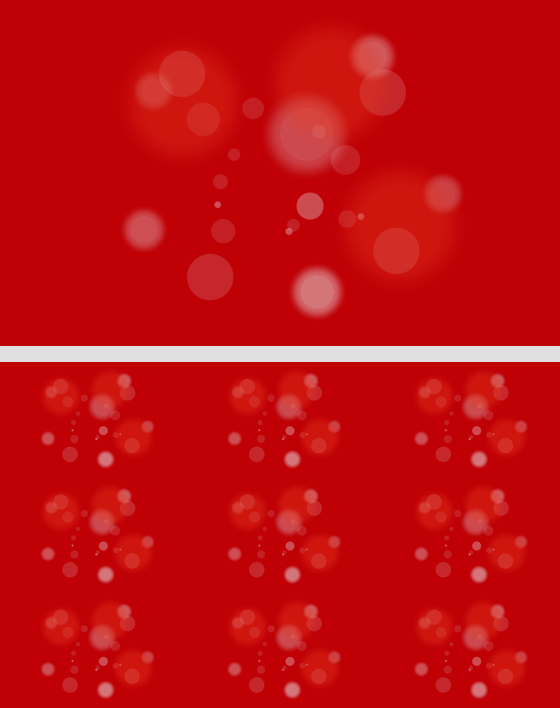
Top, the tile; bottom, the same tile 3 across and 3 down.
A Shadertoy shader for this background:

```glsl
// Pale translucent discs and soft light spots scattered on plain deep red.
// Each layer spreads its spots round a jittered ellipse; distances wrap at
// the canvas borders, so the result tiles. Warm glows are laid on top.

const float TAU = 6.2831853;
const vec3 BASE_RED = vec3(0.749, 0.004, 0.024);
const vec3 PALE = vec3(0.91, 0.90, 0.92);
const vec3 WARM = vec3(0.91, 0.22, 0.11);
const vec2 STRETCH = vec2(1.15, 0.92);

float hash(float n) {
    return fract(sin(n * 127.1 + 3.7) * 43758.5453);
}

// Distance on a torus: the shortest way round the tile.
float wrappedDistance(vec2 a, vec2 b, vec2 tile) {
    vec2 d = a - b;
    return length(d - tile * floor(d / tile + 0.5));
}

// Flat core with a smooth edge, plus an optional halo (strength, reach).
float spot(float d, float radius, vec2 halo, float pixel) {
    float core = 1.0 - smoothstep(radius - pixel, radius + pixel, d);
    float glow = halo.x * (1.0 - smoothstep(radius, radius * halo.y, d));
    return max(core, glow);
}

// Blends count spots over a colour. turns = (first, step) in full circles;
// reach, radius and alpha are (low, high) ranges.
vec3 scatter(vec3 color, vec2 p, vec2 tile, float pixel, int count, float seed,
             vec2 turns, vec2 reach, vec2 radius, vec2 alpha, vec2 halo, vec3 tint) {
    for (int i = 0; i < count; i++) {
        float n = float(i);
        float angle = TAU * (turns.x + turns.y * (n + 0.3 * (hash(n + seed) - 0.5)));
        float away = mix(reach.x, reach.y, hash(n + seed + 31.0));
        vec2 center = 0.5 * tile + away * STRETCH * vec2(cos(angle), sin(angle));

        // Most spots are small and faint, a few large and bright.
        float grade = fract(n * 0.618);
        grade *= grade;
        float size = mix(radius.x, radius.y, grade);
        float d = wrappedDistance(p, center, tile);
        float cover = spot(d, size, halo, pixel);
        color = mix(color, tint, cover * mix(alpha.x, alpha.y, grade));
    }
    return color;
}

void mainImage(out vec4 fragColor, in vec2 fragCoord) {
    vec2 p = fragCoord / iResolution.y;
    vec2 tile = vec2(iResolution.x / iResolution.y, 1.0);
    float pixel = 0.75 / iResolution.y;
    vec2 crisp = vec2(0.0, 2.0);
    vec2 soft = vec2(0.85, 1.75);
    vec2 glow = vec2(1.0, 1.8);
    vec3 color = BASE_RED;

    // Blurred light spots: an outer ring and one large near the middle
    color = scatter(color, p, tile, pixel, 5, 11.0, vec2(0.38, -0.2),
                    vec2(0.38, 0.45), vec2(0.037, 0.054), vec2(0.26, 0.6), soft, PALE);
    color = scatter(color, p, tile, pixel, 1, 5.0, vec2(0.17, 0.0),
                    vec2(0.13, 0.15), vec2(0.078), vec2(0.32), soft, PALE);

    // Crisp discs: large, small and faint, one bright, tiny dots
    color = scatter(color, p, tile, pixel, 4, 23.0, vec2(0.14, -0.25),
                    vec2(0.36, 0.42), vec2(0.067), vec2(0.165), crisp, PALE);
    color = scatter(color, p, tile, pixel, 9, 47.0, vec2(0.42, -0.13),
                    vec2(0.12, 0.28), vec2(0.018, 0.052), vec2(0.13), crisp, PALE);
    color = scatter(color, p, tile, pixel, 1, 61.0, vec2(-0.15, 0.0),
                    vec2(0.1, 0.13), vec2(0.039), vec2(0.33), crisp, PALE);
    color = scatter(color, p, tile, pixel, 3, 83.0, vec2(0.6, 0.16),
                    vec2(0.17, 0.26), vec2(0.0095, 0.011), vec2(0.35), crisp, PALE);

    // Wide warm glows
    color = scatter(color, p, tile, pixel, 3, 97.0, vec2(0.39, -0.24),
                    vec2(0.3, 0.36), vec2(0.11, 0.115), vec2(0.36), glow, WARM);

    fragColor = vec4(color, 1.0);
}
```
